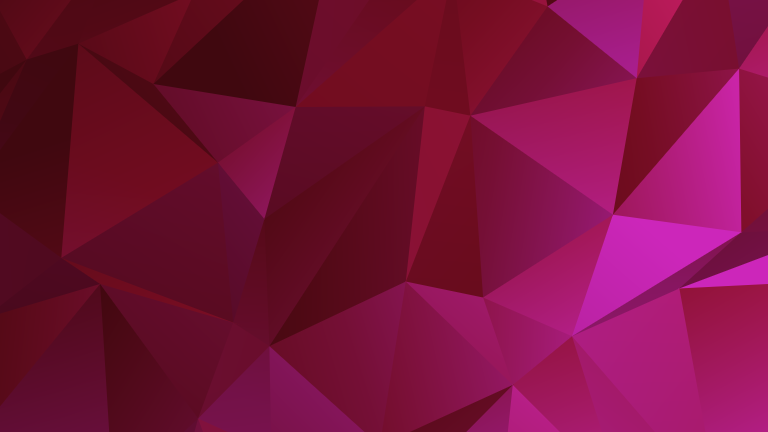
A WebGL 1 fragment shader for this background:

```glsl
precision highp float;
// Low-poly sheet of shaded triangles running from dark crimson to magenta.
uniform vec2 u_resolution;

vec2 hash2(vec2 cell) {
  vec2 q = vec2(dot(cell, vec2(127.1, 311.7)), dot(cell, vec2(269.5, 183.3)));
  return fract(sin(q) * 43758.54);
}

// Mesh axes in canvas heights: rows climb gently, columns stand almost upright.
// Jitter stays below half a cell, so the quads never overlap.
vec2 meshVertex(vec2 cell) {
  return mat2(0.25, 0.05, 0.02, 0.29) * (cell + 0.92 * (hash2(cell) - 0.5));
}

// Inverse of the mesh axes.
vec2 meshCell(vec2 p) {
  return floor(mat2(0.29, -0.05, -0.02, 0.25) * p / 0.0715);
}

float cross2(vec2 a, vec2 b) {
  return a.x * b.y - a.y * b.x;
}

// Signed distance to the line a-b, positive on its left side.
float edgeDistance(vec2 p, vec2 a, vec2 b) {
  return cross2(b - a, p - a) / length(b - a);
}

vec3 ramp(vec3 dark, vec3 middle, vec3 bright, float tone) {
  return mix(mix(dark, middle, clamp(tone / 0.4, 0.0, 1.0)),
             bright, clamp((tone - 0.4) / 0.5, 0.0, 1.0));
}

// Facet tint: the canvas sets the trend, the facet seed its own light and slope.
vec3 facetColor(vec2 uv, vec2 fromCenter, vec2 seed) {
  vec2 light = hash2(seed + 17.3);
  float angle = 6.2832 * hash2(seed + 41.7).x;
  float slope = dot(fromCenter, vec2(cos(angle), sin(angle)));
  float tone = 0.09 + 0.58 * uv.x + (light.x - 0.5) * (0.3 + 0.4 * uv.x)
             - 0.16 * (uv.y - 0.5) * (1.0 - uv.x) + 0.35 * slope;
  float purple = 0.42 + 1.1 * (light.y - 0.5) + 0.6 * (uv.x - uv.y)
               + 1.2 * slope;
  vec3 crimson = ramp(vec3(0.25, 0.03, 0.06), vec3(0.46, 0.05, 0.13),
                      vec3(0.76, 0.11, 0.38), tone);
  vec3 plum = ramp(vec3(0.27, 0.03, 0.11), vec3(0.46, 0.07, 0.29),
                   vec3(0.80, 0.15, 0.73), tone);
  return mix(crimson, plum, clamp(purple, 0.0, 1.0));
}

// Color of one counterclockwise triangle, weighted by its pixel coverage.
vec4 facet(vec2 p, vec2 a, vec2 b, vec2 c, vec2 seed, vec2 uv, float pixel) {
  float inside = min(edgeDistance(p, a, b),
                     min(edgeDistance(p, b, c), edgeDistance(p, c, a)));
  float coverage = clamp(inside / pixel + 0.5, 0.0, 1.0);
  return vec4(facetColor(uv, p - (a + b + c) / 3.0, seed), 1.0) * coverage;
}

void main() {
  vec2 uv = gl_FragCoord.xy / u_resolution;
  float pixel = 1.0 / u_resolution.y;
  vec2 p = gl_FragCoord.xy * pixel + 3.0;

  vec4 sum = vec4(0.0);
  for (int j = -1; j <= 1; j++) {
    for (int i = -1; i <= 1; i++) {
      vec2 cell = meshCell(p) + vec2(float(i), float(j));
      vec2 a = meshVertex(cell);
      vec2 b = meshVertex(cell + vec2(1.0, 0.0));
      vec2 c = meshVertex(cell + vec2(1.0, 1.0));
      vec2 d = meshVertex(cell + vec2(0.0, 1.0));

      // Split each quad along a diagonal inside it, more often the rising one.
      bool acInside = cross2(c - a, b - a) * cross2(c - a, d - a) < 0.0;
      bool bdInside = cross2(d - b, a - b) * cross2(d - b, c - b) < 0.0;
      bool useAC = acInside && (!bdInside || hash2(cell + 7.7).x < 0.6);
      vec2 tip = useAC ? c : d;
      vec2 base = useAC ? a : b;
      sum += facet(p, a, b, tip, cell, uv, pixel);
      sum += facet(p, base, c, d, cell + 0.37, uv, pixel);
    }
  }
  gl_FragColor = vec4(sum.rgb / max(sum.a, 0.001), 1.0);
}
```
